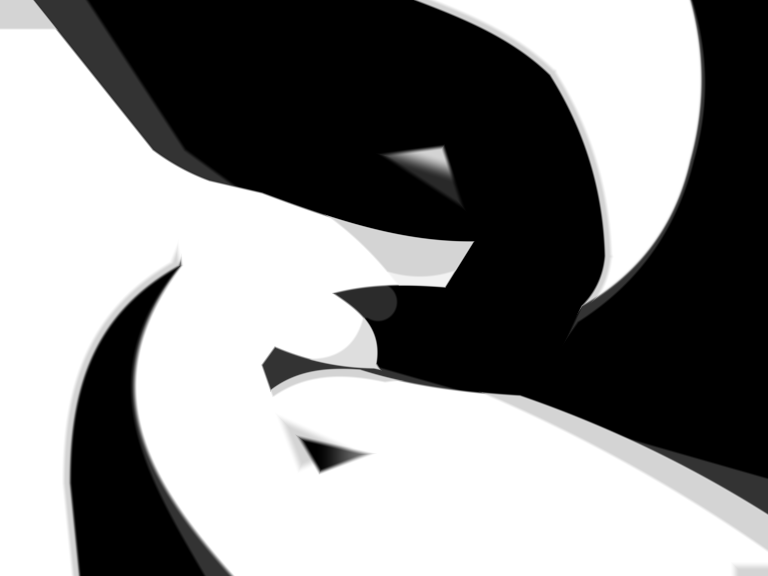
Give the GLSL for this background, as a Shadertoy shader.

```glsl
const vec2 CANVAS = vec2(7.68, 5.76);  // drawing units across and up
const float EDGE = 0.014;              // crisp edge half width
const float SOFT = 0.05;               // brushed edge half width
const float BLACK = 0.0;
const float CHARCOAL = 0.2;
const float SILVER = 0.83;
const float PEARL = 0.95;
const float WHITE = 1.0;

// Signed distance to a bowed stroke from a to b, positive on its left.
// bulge pushes the middle leftward, skew shifts that push toward b.
float bow(vec2 p, vec2 a, vec2 b, float bulge, float skew) {
    vec2 chord = b - a;
    float len = length(chord);
    vec2 dir = chord / len;
    float t = clamp(dot(p - a, dir) / len, 0.0, 1.0);
    float lean = 1.0 + skew * (2.0 * t - 1.0);
    float height = 4.0 * bulge * t * (1.0 - t) * lean;
    float slope = 4.0 * bulge * ((1.0 - 2.0 * t) * lean + 2.0 * skew * t * (1.0 - t)) / len;
    float side = dot(p - a, vec2(-dir.y, dir.x));
    return (side - height) / sqrt(1.0 + slope * slope);
}

float line(vec2 p, vec2 a, vec2 b) {
    return bow(p, a, b, 0.0, 0.0);
}

// Inside of a counter-clockwise triangle is positive.
float triangle(vec2 p, vec2 a, vec2 b, vec2 c) {
    return min(line(p, a, b), min(line(p, b, c), line(p, c, a)));
}

void paint(inout float tone, float ink, float d, float blur) {
    tone = mix(tone, ink, smoothstep(-blur, blur, d));
}

void mainImage(out vec4 fragColor, in vec2 fragCoord) {
    vec2 p = fragCoord / iResolution.xy * CANVAS;
    float tone = BLACK;

    // Upper dark body and its inner core
    float body = min(line(p, vec2(0.33, 5.76), vec2(1.53, 4.26)),
                 min(bow(p, vec2(1.53, 4.26), vec2(2.62, 3.83), -0.08, 0.0),
                     bow(p, vec2(2.62, 3.83), vec2(4.73, 3.34), -0.1, 0.3)));
    float core = min(line(p, vec2(0.87, 5.76), vec2(1.85, 4.26)),
                     line(p, vec2(1.85, 4.26), vec2(2.4, 3.86)));
    paint(tone, CHARCOAL, min(body, -core), SOFT * 0.5);

    // Charcoal in the cleft, under the muzzle and at the right border
    float cleft = -line(p, vec2(3.7, 2.11), vec2(4.75, 1.81));
    float blob = max(0.19 - length(p - vec2(3.78, 2.74)),
                     min(3.78 - p.x, p.y - 2.58));
    paint(tone, CHARCOAL, min(max(cleft, 0.82 - p.y), -body), EDGE);
    paint(tone, CHARCOAL * 0.85, min(blob, -body), EDGE);

    // Pale mass: muzzle, lip, cheek and jaw
    float muzzle = min(bow(p, vec2(3.31, 2.82), vec2(4.45, 2.89), 0.05, -0.2),
                       line(p, vec2(4.45, 2.89), vec2(4.73, 3.34)));
    float lip = min(bow(p, vec2(3.76, 2.12), vec2(3.33, 2.83), -0.14, -0.3),
                    bow(p, vec2(2.75, 2.29), vec2(3.74, 2.08), -0.05, 0.0));
    float cheek = max(line(p, vec2(2.62, 2.11), vec2(2.75, 2.29)),
                     -line(p, vec2(2.62, 2.11), vec2(2.7, 1.88)));
    float jaw = -max(bow(p, vec2(2.7, 1.85), vec2(3.6, 2.06), 0.09, -0.2),
                 max(bow(p, vec2(3.6, 2.06), vec2(5.2, 1.8), -0.05, -0.2),
                     bow(p, vec2(5.2, 1.8), vec2(7.68, 0.61), 0.08, 0.0)));
    float pale = min(-body, max(max(muzzle, lip), max(cheek, jaw)));
    paint(tone, WHITE, pale, EDGE);

    // Silver shading inside the pale mass
    float muzzleShade = min(bow(p, vec2(3.2, 3.66), vec2(3.95, 2.95), 0.04, 0.0),
                            min(muzzle, -body));
    float muzzleFloor = bow(p, vec2(3.8, 3.07), vec2(4.62, 3.08), -0.08, 0.0);
    paint(tone, PEARL, muzzleShade, EDGE);
    paint(tone, SILVER, min(muzzleShade, muzzleFloor), EDGE);
    float lipShade = -bow(p, vec2(3.12, 2.17), vec2(3.63, 2.57), -0.12, 0.0);
    paint(tone, SILVER + 0.04, min(lip, lipShade), EDGE);
    float jawRim = bow(p, vec2(2.74, 1.8), vec2(3.85, 1.94), 0.12, -0.2);
    paint(tone, SILVER, min(min(jaw, jawRim), -cheek), EDGE);
    float jawShade = bow(p, vec2(4.9, 1.8), vec2(7.68, 0.25), 0.08, 0.0);
    paint(tone, SILVER, min(jaw, jawShade), SOFT * 0.4);
    paint(tone, SILVER, min(p.x - 7.35, 0.1 - p.y), SOFT);
    paint(tone, SILVER, min(p.y - 5.47, -body), EDGE);

    // Glint in the dark body
    float glint = triangle(p, vec2(3.83, 4.21), vec2(4.62, 3.7), vec2(4.43, 4.29));
    float glow = line(p, vec2(3.85, 4.2), vec2(4.55, 3.98));
    paint(tone, mix(CHARCOAL * 0.8, SILVER, smoothstep(-0.06, 0.16, glow)), glint, SOFT * 0.6);

    // Notch in the jaw
    paint(tone, SILVER, triangle(p, vec2(2.82, 1.56), vec2(3.0, 1.08), vec2(3.45, 1.28)), SOFT);
    float notch = triangle(p, vec2(3.0, 1.38), vec2(3.2, 1.04), vec2(3.68, 1.22));
    paint(tone, mix(BLACK, 0.45, smoothstep(3.15, 3.65, p.x)), notch, SOFT * 0.6);

    // Bright lens at upper right with a charcoal rim
    float lensLeft = max(bow(p, vec2(4.15, 5.76), vec2(5.5, 5.01), 0.08, 0.3),
                     max(bow(p, vec2(5.5, 5.01), vec2(6.05, 3.2), 0.13, 0.0),
                         bow(p, vec2(6.05, 3.2), vec2(5.82, 2.7), 0.05, 0.0)));
    float lensRight = -max(bow(p, vec2(6.9, 5.76), vec2(6.9, 4.16), 0.11, 0.0),
                           bow(p, vec2(6.9, 4.16), vec2(5.82, 2.7), 0.2, 0.0));
    float lensRim = -max(bow(p, vec2(6.92, 5.76), vec2(6.94, 4.16), 0.12, 0.0),
                         bow(p, vec2(6.94, 4.16), vec2(5.78, 2.54), 0.2, 0.0));
    paint(tone, CHARCOAL, min(lensLeft, lensRim), EDGE);
    paint(tone, SILVER, min(lensLeft, lensRight), EDGE);
    paint(tone, WHITE, min(lensLeft - 0.06, lensRight), SOFT * 0.5);

    // Dark crescent at lower left
    float outer = min(-bow(p, vec2(0.72, 0.5), vec2(1.8, 3.1), 0.45, 0.25),
                      -line(p, vec2(0.8, 0.0), vec2(0.7, 1.0)));
    float inner = bow(p, vec2(2.05, 0.0), vec2(1.8, 3.1), 0.57, 0.35);
    float innerRim = bow(p, vec2(2.32, 0.0), vec2(1.8, 3.1), 0.66, 0.25);
    paint(tone, SILVER, min(outer + 0.07, innerRim), SOFT * 0.5);
    paint(tone, CHARCOAL, min(outer, innerRim), SOFT * 0.6);
    paint(tone, BLACK, min(outer, inner), SOFT * 0.4);

    fragColor = vec4(vec3(tone), 1.0);
}
```
